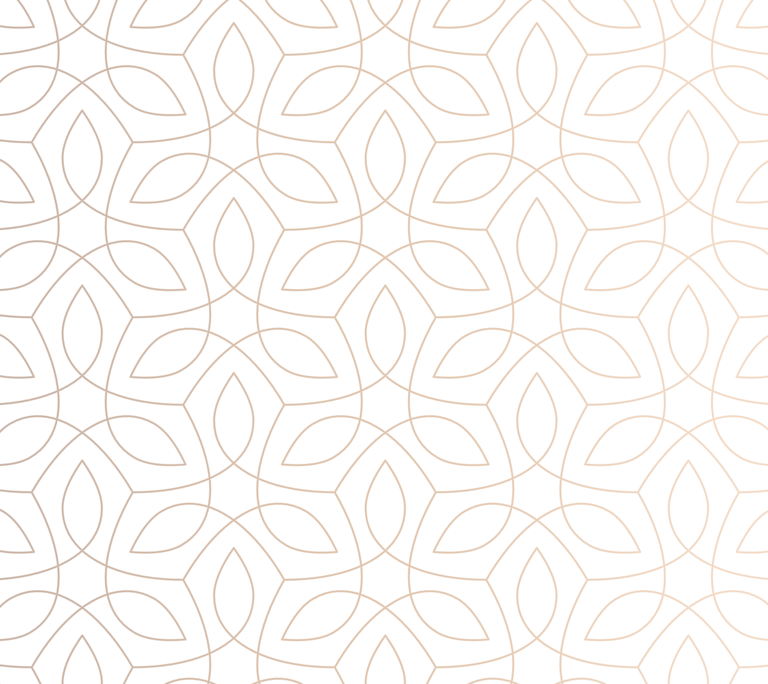
Give the GLSL for this pattern, as a WebGL 1 fragment shader.

```glsl
precision highp float;
// Interlaced three-petal blossoms in fine copper line on a hexagonal lattice.

uniform vec2 u_resolution;

const float CELL_SIZE = 0.22786;               // lattice spacing, in canvas widths
const vec2 CELL_ORIGIN = vec2(0.5017, 0.5914); // one blossom centre, in canvas widths
const float LINE_WIDTH = 0.0107;               // in lattice spacings
const float SQRT3 = 1.7320508;
const int CURVE_STEPS = 20;

float segmentDistance(vec2 p, vec2 a, vec2 b) {
  vec2 ab = b - a;
  float t = clamp(dot(p - a, ab) / dot(ab, ab), 0.0, 1.0);
  return length(p - a - ab * t);
}

vec2 cubicPoint(vec2 a, vec2 b, vec2 c, vec2 d, float t) {
  float s = 1.0 - t;
  return s * s * s * a + 3.0 * s * t * (s * b + t * c) + t * t * t * d;
}

float cubicDistance(vec2 p, vec2 a, vec2 b, vec2 c, vec2 d) {
  float nearest = 10.0;
  vec2 previous = a;
  for (int i = 1; i <= CURVE_STEPS; i++) {
    vec2 current = cubicPoint(a, b, c, d, float(i) / float(CURVE_STEPS));
    nearest = min(nearest, segmentDistance(p, previous, current));
    previous = current;
  }
  return nearest;
}

// One strand: down the side of a petal, then out to a corner of the cell.
float strandDistance(vec2 p) {
  vec2 tip = vec2(0.0, 0.6816);
  vec2 side = vec2(-0.1123, 0.4094);
  vec2 corner = vec2(1.0 / SQRT3, 0.0);
  float petal = cubicDistance(p, tip, vec2(-0.0749, 0.575), vec2(-0.1123, 0.4843), side);
  float sweep = cubicDistance(p, side, vec2(-0.1123, 0.1523), vec2(0.1736, 0.0), corner);
  return min(petal, sweep);
}

// Offset from the nearest centre of a hexagonal lattice of unit spacing.
vec2 hexCell(vec2 p) {
  vec2 period = vec2(SQRT3, 1.0);
  vec2 a = (fract(p / period + 0.5) - 0.5) * period;
  vec2 b = (fract(p / period) - 0.5) * period;
  return dot(a, a) < dot(b, b) ? a : b;
}

vec2 reflectAcross(vec2 p, vec2 normal) {
  return p - 2.0 * dot(p, normal) * normal;
}

// Fold the cell into the sixth between its 30 and 90 degree mirror lines.
vec2 foldToWedge(vec2 p, vec2 normal) {
  p.x = abs(p.x);
  p -= 2.0 * min(dot(p, normal), 0.0) * normal;
  p.x = abs(p.x);
  return p;
}

float patternDistance(vec2 p) {
  vec2 axis = vec2(0.5 * SQRT3, 0.5);
  vec2 normal = vec2(-axis.y, axis.x);
  vec2 q = foldToWedge(hexCell(p), normal);

  // The strand and its images in both mirror lines
  float d = strandDistance(q);
  d = min(d, strandDistance(vec2(-q.x, q.y)));
  d = min(d, strandDistance(reflectAcross(q, normal)));

  // Petal tip reaching in from the neighbouring cell
  vec2 neighbour = vec2(-abs(dot(q, normal)), 1.0 - dot(q, axis));
  return min(d, strandDistance(neighbour));
}

// Metallic sheen from cool taupe through copper to pale peach.
vec3 copperSheen(float x) {
  vec3 taupe = vec3(0.78, 0.69, 0.63);
  vec3 copper = vec3(0.87, 0.755, 0.66);
  vec3 peach = vec3(0.95, 0.85, 0.765);
  vec3 leftHalf = mix(taupe, copper, smoothstep(0.0, 0.5, x));
  return mix(leftHalf, peach, smoothstep(0.45, 1.0, x));
}

void main() {
  vec2 uv = gl_FragCoord.xy / u_resolution.x;
  vec2 p = (uv - CELL_ORIGIN) / CELL_SIZE;
  float softness = 0.9 / (u_resolution.x * CELL_SIZE);
  float halfWidth = 0.5 * LINE_WIDTH;
  float ink = 1.0 - smoothstep(halfWidth - softness, halfWidth + softness, patternDistance(p));
  gl_FragColor = vec4(mix(vec3(1.0), copperSheen(uv.x), ink), 1.0);
}
```
